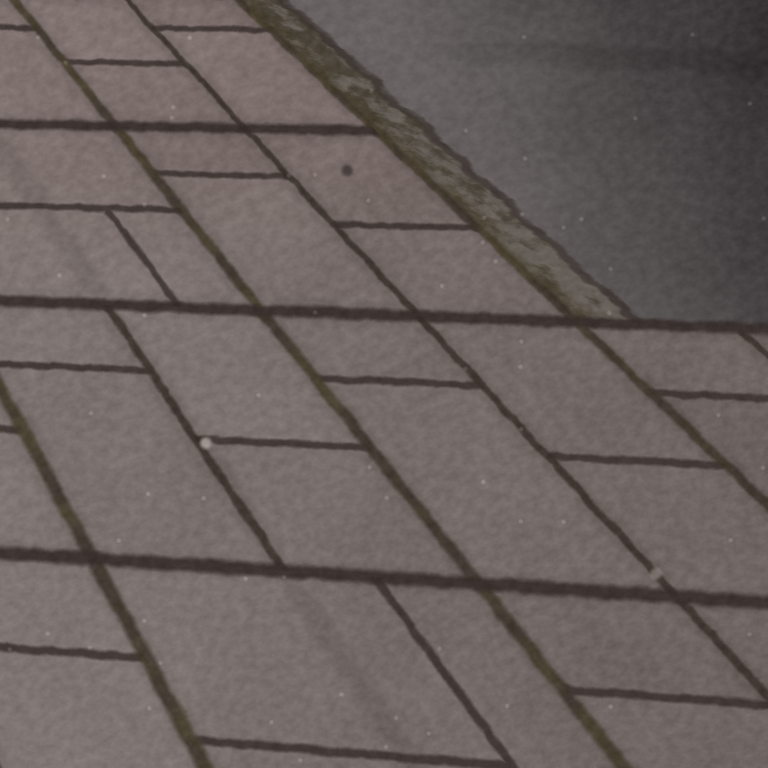
Give the GLSL for this texture, as a three.js fragment shader.

```glsl
#define CROSS_WIDTH 0.044
#define SEAM_WIDTH 0.025
#define MOSSY_WIDTH 0.037
#define WOBBLE 0.0045
#define GRAIN 0.075
#define KERB_START 2.0
#define KERB_END 2.4
#define STONE_LIGHT vec3(0.495, 0.455, 0.445)
#define STONE_DARK vec3(0.425, 0.385, 0.375)
#define GROUT vec3(0.215, 0.182, 0.170)
#define MOSS vec3(0.275, 0.242, 0.175)

varying vec2 vUv;

float hash(vec2 p) {
  return fract(sin(dot(p, vec2(127.1, 311.7))) * 43758.5);
}

vec2 gradient(vec2 cell) {
  float angle = 6.2832 * hash(cell);
  return vec2(cos(angle), sin(angle));
}

float gradientNoise(vec2 p) {
  vec2 i = floor(p), f = fract(p), e = vec2(1.0, 0.0);
  vec2 s = f * f * f * (f * (f * 6.0 - 15.0) + 10.0);
  float low = mix(dot(gradient(i), f), dot(gradient(i + e.xy), f - e.xy), s.x);
  float high = mix(dot(gradient(i + e.yx), f - e.yx), dot(gradient(i + e.xx), f - e.xx), s.x);
  return mix(low, high, s.y);
}

float fbm(vec2 p) {
  float sum = 0.0, amplitude = 0.6;
  for (int i = 0; i < 4; i++) {
    sum += amplitude * gradientNoise(p);
    p = mat2(1.6, 1.2, -1.2, 1.6) * p + 3.7;
    amplitude *= 0.55;
  }
  return sum;
}

// Soft groove around a centre line
float groove(float dist, float halfWidth) {
  return 1.0 - smoothstep(halfWidth * 0.35, halfWidth * 1.1 + 0.0018, dist);
}

float spot(vec2 p, vec2 centre, float radius) {
  return 1.0 - smoothstep(radius * 0.3, radius, length(p - centre));
}

void main() {
  vec2 p = vec2(vUv.x, 1.0 - vUv.y);
  vec2 q = p + WOBBLE * vec2(fbm(p * 34.0), fbm(p * 34.0 + 19.0));

  // Ground coordinates in perspective: u across the columns, v down the rows
  float w = 0.1458 + 0.127 * q.y;
  float u = (q.x - 0.0195 - 0.794 * q.y) / w;
  float depth = (q.y - 0.004 * q.x) / (1.0 + 0.0845 * q.x) + 1.1484;
  float v = (0.7634 - 1.0 / depth) / 0.11405;
  float rowSize = 0.11405 * depth * depth * (1.0 + 0.0845 * q.x);
  float row = floor(v), column = floor(u), f = v - row;

  // Bond: alternating splits, with wide slabs in the even rows
  bool wide = mod(row, 2.0) < 0.5 && column > -2.5 && column < -0.5;
  float shortParity = row < -0.5 ? 1.0 : 0.0;
  bool shortFirst = row > 1.5 || abs(mod(column, 2.0) - shortParity) < 0.5;
  float split = wide ? 0.5 : (shortFirst ? 0.29 : 0.555);
  bool halfSeam = wide && (row > 1.0 || f > split);
  bool outside = u > KERB_START && v < 1.0;

  // Joints between the slabs
  float line = floor(u + 0.5);
  bool mossy = mod(line, 2.0) < 0.5;
  float sideDist = abs(u - line) * w * 0.78;
  float crossDist = (outside ? abs(v - 1.0) : min(f, 1.0 - f)) * rowSize;
  float side = groove(sideDist, w * (mossy ? MOSSY_WIDTH : SEAM_WIDTH));
  if (wide && line == -1.0) side = 0.0;
  if (outside && line > KERB_START) side = 0.0;
  float cross = groove(crossDist, w * CROSS_WIDTH);
  float seam = outside ? 0.0 : groove(abs(f - split) * rowSize, w * SEAM_WIDTH);
  if (wide && row > 1.0 && u > -0.53) seam = 0.0;
  if (halfSeam) seam = max(seam, groove(abs(u + 0.53) * w * 0.8, w * SEAM_WIDTH));

  // Slab surface
  float broad = fbm(p * 7.0);
  float grain = fbm(mat2(0.9, 0.4, -0.5, 0.9) * p * vec2(65.0, 85.0));
  float part = step(split, f) + (halfSeam ? 2.0 * step(-0.53, u) : 0.0);
  float slabId = wide ? -2.0 : column;
  float tone = hash(vec2(slabId + part * 7.3, row)) - 0.5;
  float shade = smoothstep(-0.1, 1.15, p.x * 0.9 + 0.15 * (1.0 - p.y));
  vec3 color = mix(STONE_LIGHT, STONE_DARK, shade);
  color += 0.022 * tone + 0.035 * broad + GRAIN * grain;
  color.r += 0.012 * (1.0 - smoothstep(0.1, 0.5, p.y));
  float nearest = min(sideDist, crossDist);
  color *= 0.92 + 0.08 * smoothstep(0.004, 0.022, nearest);

  // Kerb and road beyond it
  if (outside) {
    float fade = smoothstep(0.15, 0.95, (p.x - 0.5) * 1.3 + (0.4 - p.y) * 0.6);
    vec3 road = mix(vec3(0.405, 0.385, 0.38), vec3(0.215, 0.200, 0.208), fade);
    road += 0.06 * grain + 0.04 * broad;
    float streak = abs(p.y - 0.075 - 0.03 * (p.x - 0.7) + 0.02 * broad);
    road *= 1.0 - 0.12 * groove(streak, 0.02) * smoothstep(0.5, 0.75, p.x);
    float patches = fbm(vec2(u * 6.0, v * 11.0));
    vec3 kerb = mix(vec3(0.29, 0.265, 0.225), vec3(0.40, 0.375, 0.35), smoothstep(-0.25, 0.25, patches + 0.25 * v));
    kerb = mix(kerb, MOSS, 0.65 * (1.0 - smoothstep(2.02, 2.2, u + 0.15 * patches)));
    kerb += GRAIN * grain;
    float kerbEdge = KERB_END + 0.12 * fbm(vec2(v * 7.0, 4.0));
    color = mix(kerb, road, smoothstep(-0.03, 0.03, u - kerbEdge));
    float crack = groove(abs(u - kerbEdge) * w * 0.75, 0.0065);
    color = mix(color, GROUT, crack * (0.65 + 0.5 * patches));
  }

  // Fill the joints with dirt and moss
  float growth = smoothstep(-0.25, 0.3, fbm(p * 13.0 + 8.0));
  color = mix(color, GROUT + 0.04 * grain, 0.82 * seam);
  color = mix(color, mix(GROUT, MOSS, mossy ? 0.3 + 0.7 * growth : 0.15) + 0.06 * grain, 0.88 * side);
  color = mix(color, GROUT + 0.05 * grain, 0.9 * cross);

  // Scattered grit and a few larger chips
  vec2 cell = floor(p * 55.0);
  vec2 offset = 0.25 + 0.5 * vec2(hash(cell + 2.0), hash(cell + 9.0));
  float grit = step(0.975, hash(cell)) * spot(fract(p * 55.0), offset, 0.23);
  color += 0.09 * grit;
  float chips = spot(p, vec2(0.268, 0.577), 0.011) + 0.6 * spot(p, vec2(0.854, 0.747), 0.011);
  color = mix(color, vec3(0.66, 0.63, 0.61), 0.85 * chips);
  color *= 1.0 - 0.4 * spot(p, vec2(0.452, 0.222), 0.011);

  gl_FragColor = vec4(color, 1.0);
}
```
